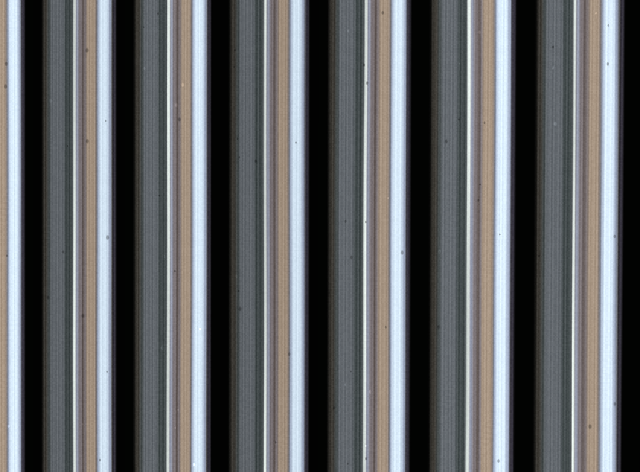
Reproduce this texture procedurally as a WebGL 1 fragment shader.

```glsl
precision highp float;
uniform vec2 u_resolution;

// Rod spacing: gap centre n lies at FIRST_GAP + PITCH * n + WIDENING * n * n
const float FIRST_GAP = 0.0521;
const float PITCH = 0.1406;
const float WIDENING = 0.0026;
const float LEAN = 0.006;
const float WOBBLE = 0.006;
const float STREAKS = 0.022;
const float GRAIN = 0.035;
const float SPECK_CELLS = 34.0;
const float SPECK_SHARE = 0.13;

const vec3 GAP = vec3(0.008, 0.010, 0.008);
const vec3 RIM = vec3(0.23, 0.22, 0.20);
const vec3 SLATE = vec3(0.38, 0.40, 0.42);
const vec3 TEAL = vec3(0.23, 0.26, 0.26);
const vec3 GLINT = vec3(0.90, 0.94, 0.92);
const vec3 MAUVE = vec3(0.48, 0.45, 0.46);
const vec3 UMBER = vec3(0.32, 0.28, 0.26);
const vec3 TAN = vec3(0.64, 0.57, 0.50);
const vec3 LAVENDER = vec3(0.60, 0.64, 0.73);
const vec3 SKY = vec3(0.85, 0.92, 0.98);
const vec3 SHADE = vec3(0.20, 0.19, 0.23);

float hash(vec2 p) {
  return fract(sin(dot(p, vec2(127.1, 311.7))) * 4375.85);
}

// Soft stripe from lo to hi
float band(float x, float lo, float hi, float soft) {
  return smoothstep(lo - soft, lo + soft, x)
       * (1.0 - smoothstep(hi - soft, hi + soft, x));
}

// Cellular marks: negative for dark nicks, positive for pale dust
float specks(vec2 p) {
  vec2 cell = floor(p * SPECK_CELLS);
  vec2 centre = 0.25 + 0.5 * vec2(hash(cell), hash(cell + 19.3));
  vec2 d = fract(p * SPECK_CELLS) - centre;
  float radius = mix(0.05, 0.12, hash(cell + 7.7));
  float spot = 1.0 - smoothstep(0.3 * radius, radius, length(d * vec2(1.0, 0.7)));
  float present = step(1.0 - SPECK_SHARE, hash(cell + 41.0));
  return spot * present * (hash(cell + 63.0) < 0.65 ? -1.0 : 0.7);
}

// Reflections across one rod, f running from gap to gap
vec3 rodColor(float f, float rod, float y, float pixel) {
  float vary = hash(vec2(rod, 3.0));
  float soft = max(mix(0.010, 0.020, vary) + 0.005 * y, pixel);
  float g = f + 0.012 * (hash(vec2(rod, 8.0)) - 0.5)
          + WOBBLE * (0.5 * sin(y * 3.1 + rod * 2.3) + 0.25 * sin(y * 8.7 + rod));

  vec3 col = mix(GAP, RIM, band(f, 0.105, 0.89, 0.028));
  col = mix(col, SLATE, band(g, 0.175, 0.46, 0.035));
  col = mix(col, TEAL, 0.7 * band(g, 0.165, 0.195, 0.018));
  col = mix(col, TEAL, 0.95 * band(g, 0.355, 0.435, 0.025));
  col = mix(col, SLATE, 0.4 * band(g, 0.385, 0.40, 0.012));
  col = mix(col, MAUVE, band(g, 0.465, 0.60, soft));
  col = mix(col, LAVENDER, 0.75 * band(g, 0.475, 0.505, 0.015));
  col = mix(col, UMBER, 0.8 * band(g, 0.545, 0.565, soft));
  col = mix(col, TAN, band(g, 0.59, 0.70, soft));
  col = mix(col, MAUVE, 0.6 * band(g, 0.687, 0.70, soft));
  col = mix(col, LAVENDER, band(g, 0.705, 0.862, soft));
  col = mix(col, SKY, band(g, 0.728, 0.828, 0.022));
  col = mix(col, SHADE, band(f, 0.868, 0.905, 0.014));

  // Narrow glint, its strength drifting along the rod
  float strength = 0.90 + 0.10 * sin(y * 5.0 + rod * 4.0);
  float glintWidth = mix(0.016, 0.011, vary);
  col = mix(col, GLINT, strength * band(g, 0.461 - glintWidth, 0.461 + glintWidth, max(0.009, pixel)));
  return mix(col, GAP, 1.0 - band(f, 0.085, 0.915, 0.025));
}

void main() {
  vec2 uv = gl_FragCoord.xy / u_resolution;
  vec2 p = gl_FragCoord.xy / u_resolution.x;

  // Invert the widening spacing to find the rod and the place across it
  float x = uv.x - LEAN * uv.x * uv.x * (uv.y - 0.5);
  float root = sqrt(PITCH * PITCH + 4.0 * WIDENING * (x - FIRST_GAP));
  float n = (root - PITCH) / (2.0 * WIDENING);
  float rod = floor(n);
  float f = fract(n);
  float pixel = 0.75 / (root * u_resolution.x);
  vec3 col = rodColor(f, rod, uv.y, pixel);

  // Drawn streaks, dust and fine grain show only on the metal
  float metal = band(f, 0.10, 0.90, 0.03);
  float streak = sin(f * 171.0 + rod * 5.0) + 0.6 * sin(f * 263.0 + rod * 9.0 + sin(uv.y * 4.0));
  float grain = hash(floor(p * 420.0)) - 0.5;
  col += metal * (STREAKS * streak + GRAIN * grain);
  col *= 1.0 + 0.28 * metal * specks(p);

  // Each rod catches slightly different light
  col *= 0.96 + 0.08 * hash(vec2(rod, 21.0));
  gl_FragColor = vec4(clamp(col, 0.0, 1.0), 1.0);
}
```
